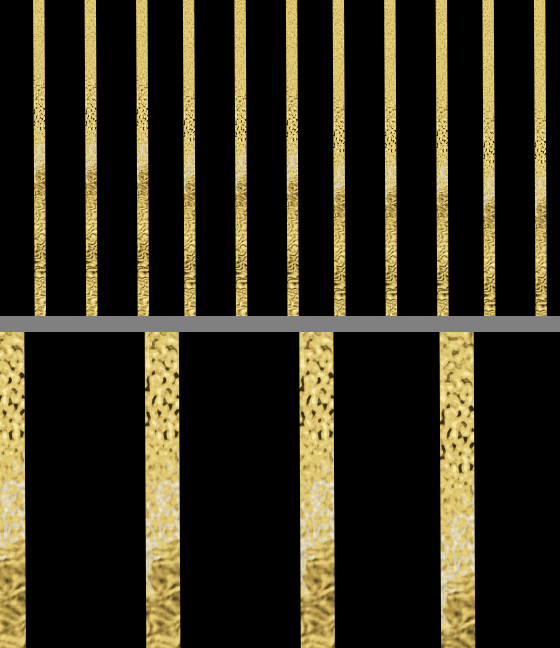
Top, the full canvas; bottom, a detail of the centre.
Give the GLSL for this pattern, as a Shadertoy shader.

```glsl
vec2 cornerGradient(vec2 cell) {
    float angle = 6.2832 * fract(sin(dot(cell, vec2(127.1, 311.7))) * 43758.55);
    return vec2(cos(angle), sin(angle));
}

float gradientNoise(vec2 p) {
    vec2 cell = floor(p), f = fract(p);
    vec2 u = f * f * f * (f * (f * 6.0 - 15.0) + 10.0);
    float a = dot(cornerGradient(cell), f);
    float b = dot(cornerGradient(cell + vec2(1, 0)), f - vec2(1, 0));
    float c = dot(cornerGradient(cell + vec2(0, 1)), f - vec2(0, 1));
    float d = dot(cornerGradient(cell + vec2(1, 1)), f - vec2(1, 1));
    return mix(mix(a, b, u.x), mix(c, d, u.x), u.y);
}

vec3 goldRamp(float tone) {
    vec3 color = mix(vec3(0.22, 0.18, 0.08), vec3(0.49, 0.41, 0.19), smoothstep(0.0, 0.25, tone));
    color = mix(color, vec3(0.73, 0.61, 0.30), smoothstep(0.2, 0.5, tone));
    color = mix(color, vec3(0.88, 0.79, 0.45), smoothstep(0.45, 0.75, tone));
    return mix(color, vec3(0.96, 0.91, 0.68), smoothstep(0.75, 1.1, tone));
}

// across: signed offset from the stripe axis, down: distance along the foil
vec3 goldFoil(float across, float down) {
    vec2 p = vec2(across, down);
    float lower = smoothstep(0.47, 0.57, down);
    float speckled = smoothstep(0.2, 0.33, down) * (1.0 - smoothstep(0.4, 0.47, down));

    // Fine grain above, embossed ripples below
    float grain = gradientNoise(p * 160.0) + 0.6 * gradientNoise(p * 290.0 + 17.0);
    vec2 ripple = p * vec2(85.0, 125.0) + 1.2 * gradientNoise(p * 45.0);
    float emboss = gradientNoise(ripple) - gradientNoise(ripple + vec2(0.35, 0.5));
    float tone = 0.71 + 0.35 * grain * (1.0 - 0.4 * lower);
    tone += lower * (0.1 * cos(25.0 * (down - 0.7)) - 0.13 + 0.65 * emboss);
    tone += 0.05 * gradientNoise(vec2(3.0, down * 22.0));

    // Dark pits
    float pits = gradientNoise(p * vec2(170.0, 135.0) + 41.0);
    tone -= speckled * 0.6 * smoothstep(0.1, 0.4, pits);
    tone += speckled * 0.25 * smoothstep(0.05, 0.35, -pits);
    vec3 color = goldRamp(tone);

    // Worn pale patch with curling veins and a crack trailing down its left side
    float side = across / 0.018;
    float bend = down - 0.493 + 0.024 * side;
    float patchArea = smoothstep(-0.008, 0.008,
        0.04 - abs(bend) + 0.03 * gradientNoise(p * 75.0 + 9.0));
    float veins = 1.0 - smoothstep(0.08, 0.2, abs(gradientNoise(p * vec2(100.0, 65.0) + 5.3)));
    float crack = (1.0 - smoothstep(0.08, 0.2, abs(side + 0.8 + 0.5 * gradientNoise(vec2(2.5, down * 60.0)))))
        * smoothstep(0.5, 0.52, down) * (1.0 - smoothstep(0.56, 0.59, down));
    vec3 pale = vec3(0.86, 0.82, 0.69) + 0.15 * grain;
    return mix(color, pale, max(patchArea * veins, crack * 0.8));
}

void mainImage(out vec4 fragColor, in vec2 fragCoord) {
    vec2 uv = fragCoord / iResolution.y;
    float down = 1.0 - uv.y;

    // Slightly leaning stripes in groups of three
    float x = uv.x - 0.1227 - 0.005 * down;
    float group = floor((x + 0.07) / 0.474);
    float local = x - group * 0.474;
    float across = local - 0.163 * clamp(round(local / 0.163), 0.0, 2.0);

    // Each group slides the foil further down
    vec3 foil = goldFoil(across, down - 0.035 * group);
    float coverage = clamp(0.5 + (0.018 - abs(across)) * iResolution.y, 0.0, 1.0);
    fragColor = vec4(foil * coverage, 1.0);
}
```
